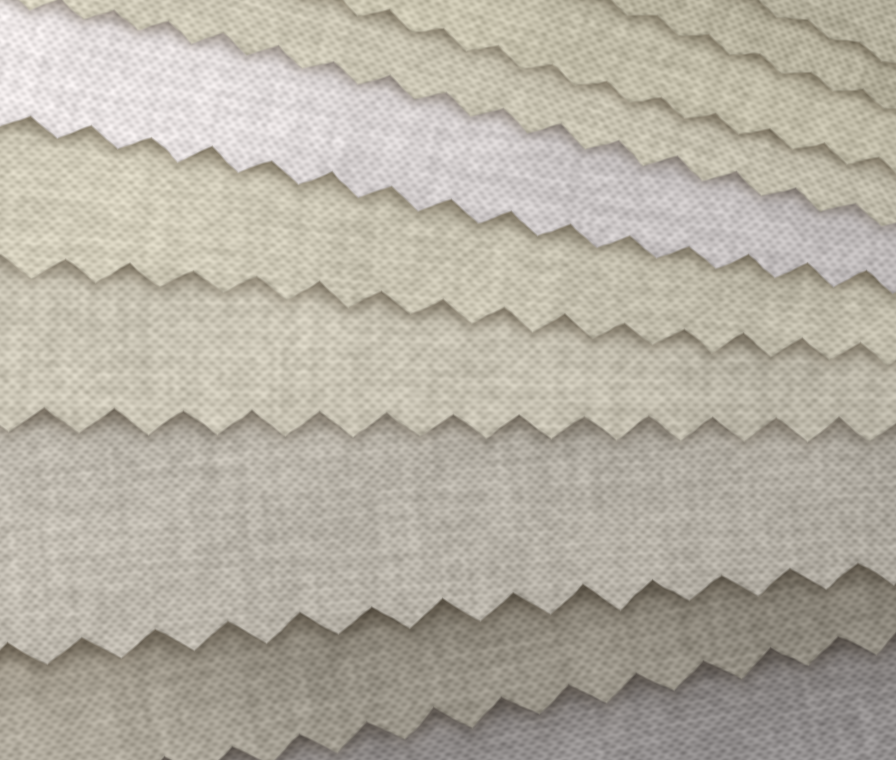
Give the GLSL for this texture, as a Shadertoy shader.

```glsl
// Overlapping strips of woven cloth with pinked (zigzag) lower edges.
// Strips are layered from the bottom up: each one first shades the cloth
// beneath it, then covers it with its own weave of crossed threads.

const int EDGES = 9;

// Edge centre line, measured down from the top: offset, slope, curvature
const vec3 edgeLine[EDGES] = vec3[](
    vec3(-0.46, 0.46, 0.0), vec3(-0.307, 0.38, 0.0), vec3(-0.125, 0.295, 0.0),
    vec3(-0.005, 0.216, 0.03), vec3(0.157, 0.21, -0.022), vec3(0.349, 0.1, 0.0),
    vec3(0.552, 0.015, -0.002), vec3(0.866, -0.11, 0.011), vec3(1.054, -0.182, 0.0));

// Teeth: position of one notch, teeth per unit, change of that rate
const vec3 edgeTeeth[EDGES] = vec3[](
    vec3(1.06, 14.6, 0.0), vec3(0.862, 14.8, 0.0), vec3(0.438, 13.98, 0.0),
    vec3(0.077, 14.17, -0.75), vec3(0.038, 12.55, 0.162), vec3(0.085, 11.76, 0.641),
    vec3(0.058, 10.8, 0.645), vec3(0.012, 10.23, 0.449), vec3(0.397, 11.29, 0.0));

const vec3 clothColor[EDGES + 1] = vec3[](
    vec3(0.74, 0.72, 0.64), vec3(0.73, 0.71, 0.63), vec3(0.77, 0.75, 0.67),
    vec3(0.78, 0.76, 0.69), vec3(0.82, 0.80, 0.80), vec3(0.78, 0.76, 0.69),
    vec3(0.76, 0.74, 0.68), vec3(0.71, 0.69, 0.65), vec3(0.62, 0.60, 0.555),
    vec3(0.60, 0.585, 0.585));

float hash(vec2 p) {
    return fract(sin(dot(p, vec2(127.1, 311.7))) * 43758.5453);
}

float noise(vec2 p) {
    vec2 i = floor(p), f = fract(p);
    f = f * f * (3.0 - 2.0 * f);
    return mix(mix(hash(i), hash(i + vec2(1, 0)), f.x),
               mix(hash(i + vec2(0, 1)), hash(i + vec2(1, 1)), f.x), f.y);
}

// Brightness of the woven threads, centred on zero
float weave(vec2 p, float slope, float layer) {
    vec2 q = vec2(p.x + slope * p.y, p.y - slope * p.x);
    q *= vec2(138.0, 152.0) + 8.0 * sin(layer * vec2(2.0, 3.0));
    q += 0.5 * vec2(noise(q * 0.06), noise(q * 0.06 + 31.0));
    float crossing = sin(q.x * 3.14159) * sin(q.y * 3.14159);
    float gaps = cos(q.y * 6.28318);
    float weft = noise(q * vec2(0.09, 1.0) + layer * 17.0) - 0.5;
    float warp = noise(q * vec2(1.0, 0.07) + layer * 29.0) - 0.5;
    float grain = noise(q * 0.9 + layer * 7.0) - 0.5;
    return 0.045 * crossing + 0.012 * gaps
         + 0.055 * weft + 0.045 * warp + 0.075 * grain;
}

vec3 cloth(vec2 p, int layer, float slope) {
    float id = float(layer);
    float light = 1.06 - 0.09 * p.x;
    // The glossy strip and the lowest fold catch more light on the left
    if (layer == 4) light += 0.05 - 0.08 * p.x;
    if (layer == 8) light += 0.1 * smoothstep(0.45, 0.0, p.x);
    light += 0.05 * (noise(p * vec2(5.0, 7.0) + id * 5.0) - 0.5);
    return clothColor[layer] * light + weave(p, slope, id);
}

void mainImage(out vec4 fragColor, in vec2 fragCoord) {
    vec2 p = vec2(fragCoord.x, iResolution.y - fragCoord.y) / iResolution.y;
    float soft = 0.0015 + 0.7 / iResolution.y;
    vec3 color = cloth(p, EDGES, -0.18);

    for (int i = EDGES - 1; i >= 0; i--) {
        float id = float(i);

        // Centre line with a slight wave in the upper strips
        vec3 line = edgeLine[i];
        float center = line.x + p.x * (line.y + line.z * p.x);
        if (i < 6) center -= 0.0065 * sin(5.32 * p.x);
        float slope = line.y + 2.0 * line.z * p.x;
        float below = p.y - center;

        // Teeth stand square to the edge and grow towards the viewer
        vec3 teeth = edgeTeeth[i];
        float along = p.x + slope * below - teeth.x;
        float n = along * (teeth.y + teeth.z * along);
        float zigzag = 1.0 - abs(fract(n) - 0.5) * 4.0;
        float size = min(0.0072 + 0.0014 * id, 0.0168);
        float depth = size * (0.85 + 0.3 * noise(vec2(n * 1.5, id * 9.0)));
        float outside = below - depth * zigzag
                      - 0.002 * (noise(vec2(n * 7.0, id)) - 0.5);

        // Shadow: dark in the notches, with a wider glow under deep folds
        float blurred = below - 0.5 * depth * zigzag;
        float strength = 0.27 + 0.16 * noise(vec2(p.x * 6.0, id * 3.0));
        float notch = 1.0 - smoothstep(-size, size + 0.012, blurred);
        float spread = i == 7 ? 0.13 : (i == 8 ? 0.08 : 0.035);
        float wide = exp(-max(blurred, 0.0) / spread * 2.0);
        float fold = i == 7 ? 0.2 : (i == 8 ? 0.17 : 0.07);
        vec3 shade = vec3(0.92, 1.0, 1.12);
        color *= 1.0 - strength * notch * shade;
        color *= 1.0 - fold * wide * shade;

        // The strip covers everything above its cut edge
        float cover = 1.0 - smoothstep(-soft, soft, outside);
        if (cover > 0.0) {
            vec3 strip = cloth(p, i, slope);
            strip *= 1.0 - 0.06 * smoothstep(-0.006, 0.0, outside);
            color = mix(color, strip, cover);
        }
    }
    fragColor = vec4(clamp(color, 0.0, 1.0), 1.0);
}
```
